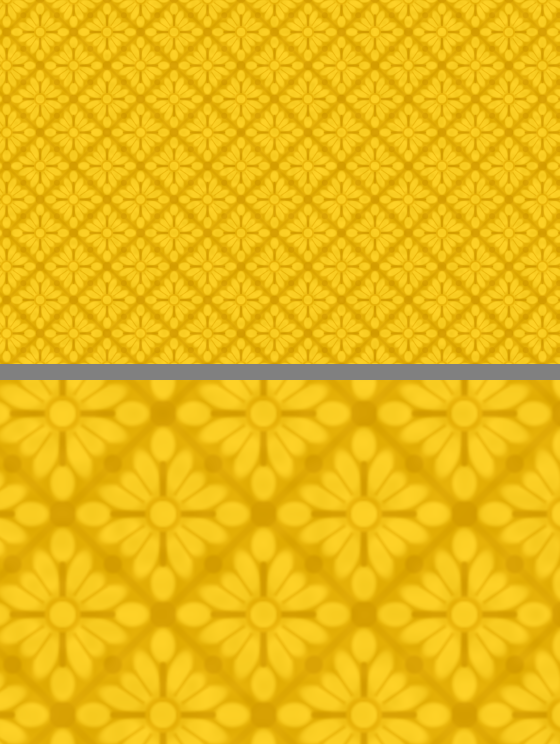
Top, the full canvas; bottom, a detail of the centre.
This pattern is drawn by a Shadertoy shader. Its source:

```glsl
// Golden damask of staggered scalloped flowers with dark spokes on an ochre trellis.

const float REPEATS_ACROSS = 8.362;             // flowers per canvas width
const vec2  FLOWER_OFFSET  = vec2(-0.082, -0.261); // flower nearest the centre, in cells
const float SOFTNESS       = 0.012;             // edge blur, in cells
const float TRELLIS_WIDTH  = 0.018;
const float SPOKE_WIDTH    = 0.016;
const float VEIN_WIDTH     = 0.007;
const float MOTTLE         = 0.035;             // strength of the tonal wear

const vec3 BRIGHT = vec3(0.98, 0.805, 0.135);
const vec3 YELLOW = vec3(0.94, 0.75, 0.08);
const vec3 AMBER  = vec3(0.91, 0.70, 0.035);
const vec3 GROUND = vec3(0.89, 0.685, 0.02);
const vec3 OCHRE  = vec3(0.84, 0.625, 0.005);

float hash(vec2 p) {
    return fract(sin(dot(p, vec2(127.1, 311.7))) * 43758.5453);
}

float noise(vec2 p) {
    vec2 i = floor(p), f = fract(p);
    f = f * f * (3.0 - 2.0 * f);
    return mix(mix(hash(i), hash(i + vec2(1, 0)), f.x),
               mix(hash(i + vec2(0, 1)), hash(i + vec2(1, 1)), f.x), f.y);
}

// Approximate distance to an ellipse lying at a given angle and radius
float petal(vec2 p, float angle, float reach, vec2 size) {
    float c = cos(angle), s = sin(angle);
    vec2 local = vec2(c * p.x + s * p.y, c * p.y - s * p.x) - vec2(reach, 0.0);
    return (length(local / size) - 1.0) * min(size.x, size.y);
}

float segment(vec2 p, vec2 a, vec2 b) {
    vec2 ab = b - a;
    return length(p - a - ab * clamp(dot(p - a, ab) / dot(ab, ab), 0.0, 1.0));
}

// Centred coordinates in the diamond lattice
vec2 diamondCell(vec2 p) {
    vec2 g = p - floor(p + 0.5);
    if (abs(g.x) + abs(g.y) > 0.5) g -= 0.5 * sign(g);
    return g;
}

void mainImage(out vec4 fragColor, in vec2 fragCoord) {
    float cellsPerPixel = REPEATS_ACROSS / iResolution.x;
    vec2 p = (fragCoord - 0.5 * iResolution.xy) * cellsPerPixel - FLOWER_OFFSET;
    float blur = max(SOFTNESS, 0.7 * cellsPerPixel);

    // Fold the flower into one octant, with x along the spoke
    vec2 q = abs(diamondCell(p));
    if (q.y > q.x) q = q.yx;
    float radius = length(q);

    // Thin trellis with dark knots at the crossings and dots midway
    float trellis = abs(q.x + q.y - 0.5) * 0.7071 - TRELLIS_WIDTH;
    float knot = length(q - vec2(0.5, 0.0)) - 0.068;
    float midDot = length(q - vec2(0.25)) - 0.045;
    vec3 color = GROUND;
    color = mix(color, OCHRE, 0.5 * smoothstep(blur, -blur, trellis));
    color = mix(color, OCHRE, smoothstep(blur, -blur, min(knot, midDot)));

    // Scalloped petals: pairs beside each spoke, one on the diagonal, a bud at the tip
    float side = petal(q, 0.37, 0.225, vec2(0.10, 0.047));
    float diagonal = petal(q, 0.7854, 0.185, vec2(0.085, 0.047));
    float bud = petal(q, 0.0, 0.345, vec2(0.075, 0.054));
    float petals = min(min(side, diagonal), bud);
    float body = min(petals - 0.010, radius - 0.17);
    color = mix(color, YELLOW, smoothstep(blur, -blur, body));
    color = mix(color, BRIGHT, smoothstep(blur, -blur, petals));

    // Veins between the petals and dark spokes along the axes
    float vein = segment(q, vec2(0.10, 0.062), vec2(0.215, 0.140)) - VEIN_WIDTH;
    color = mix(color, AMBER, 0.85 * smoothstep(blur, -blur, vein));
    float spoke = segment(q, vec2(0.085, 0.0), vec2(0.245, 0.0)) - SPOKE_WIDTH;
    color = mix(color, OCHRE, smoothstep(blur, -blur, spoke));

    // Flower heart and its ring
    color = mix(color, AMBER, smoothstep(blur, -blur, abs(radius - 0.077) - 0.012));
    color = mix(color, BRIGHT, smoothstep(blur, -blur, radius - 0.062));

    // Faint uneven tone
    color += MOTTLE * (noise(p * 14.0) - 0.5);
    fragColor = vec4(clamp(color, 0.0, 1.0), 1.0);
}
```
